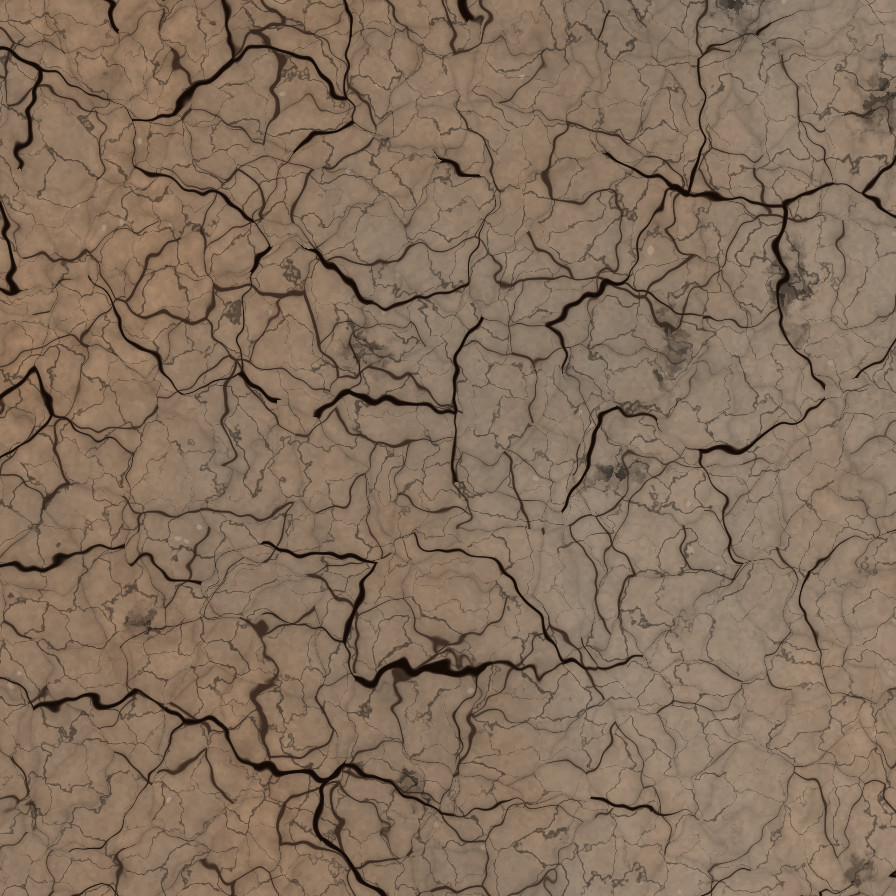
This texture is drawn by a Shadertoy shader. Its source:

```glsl
vec2 hash2(vec2 p) {
    vec3 q = fract(p.xyx * vec3(0.1031, 0.1030, 0.0973));
    q += dot(q, q.yzx + 33.33);
    return fract((q.xx + q.yz) * q.zy);
}

// Layered, rotated sines
vec2 wobble(vec2 p) {
    vec2 sum = vec2(0.0);
    float gain = 1.0;
    for (int i = 0; i < 6; i++) {
        p = mat2(0.8, 0.6, -0.6, 0.8) * p * 1.7 + 1.9;
        sum += gain * sin(p.yx + 1.2 * sin(p * 0.73 + 2.0));
        gain *= 0.7;
    }
    return sum;
}

// Cellular noise: x = distance to nearest point, y = random value of its cell
vec2 cellular(vec2 p) {
    vec2 cell = floor(p), best = vec2(9.0, 0.0);
    for (int y = -1; y <= 1; y++)
    for (int x = -1; x <= 1; x++) {
        vec2 id = cell + vec2(x, y), rnd = hash2(id);
        float d = length(id + rnd - p);
        if (d < best.x) best = vec2(d, fract(rnd.x * 7.0 + rnd.y * 13.0));
    }
    return best;
}

// Signed distance to the cell borders; each border opens by its own random width
float cracks(vec2 p, float scale, float width, float openness) {
    p *= scale;
    vec2 cell = floor(p), home = cell, toHome = vec2(9.0);
    for (int y = -1; y <= 1; y++)
    for (int x = -1; x <= 1; x++) {
        vec2 id = cell + vec2(x, y), to = id + hash2(id) - p;
        if (dot(to, to) < dot(toHome, toHome)) { toHome = to; home = id; }
    }
    float nearest = 1.0;
    for (int y = -2; y <= 2; y++)
    for (int x = -2; x <= 2; x++) {
        if (x == 0 && y == 0) continue;
        vec2 id = home + vec2(x, y), to = id + hash2(id) - p;
        float border = dot(0.5 * (toHome + to), normalize(to - toHome));
        float opening = 1.5 * hash2(home + id + 0.5).x - 0.5 + openness;
        nearest = min(nearest, border / scale - width * min(opening, 1.3));
    }
    return nearest;
}

void mainImage(out vec4 fragColor, in vec2 fragCoord) {
    vec2 p = fragCoord / iResolution.y;
    float soft = 0.8 / iResolution.y;
    vec2 broad = wobble(p * 3.0 + 4.0);
    vec2 fine = wobble(p * 45.0);
    vec2 bent = p + 0.011 * wobble(p * 9.0);
    float smoothSide = smoothstep(0.5, 0.95, p.x + 0.06 * broad.x);

    // Dry soil: warm to grey tint, mottling, lumps and grain
    vec3 soil = mix(vec3(0.565, 0.472, 0.388), vec3(0.59, 0.512, 0.437), smoothSide);
    vec2 lump = cellular(bent * 38.0);
    vec2 grain = cellular(p * 190.0);
    float roughness = smoothstep(-0.3, 1.6, broad.y) * (1.0 - 0.5 * smoothSide);
    float tone = 1.0 + 0.012 * broad.x + 0.015 * fine.x + 0.07 * (grain.y - 0.5);
    tone += roughness * (0.12 * (0.45 - lump.x) + 0.025 * fine.y);
    soil *= tone;
    soil += vec3(0.012, 0.0, -0.008) * broad.y;

    // Crumbled dark patches
    float crumble = 0.0;
    for (int i = 0; i < 9; i++) {
        vec2 rnd = hash2(vec2(i, 17.0)), size = 0.012 + 0.028 * hash2(vec2(i, 41.0));
        size.y *= 1.5;
        float r = length((p - rnd + 0.008 * fine) / size);
        crumble = max(crumble, 1.0 - smoothstep(0.4, 1.3, r));
    }
    vec2 crumb = cellular(p * 110.0 + fine * 0.3);
    soil *= 1.0 - crumble * (0.12 + 0.5 * crumb.y * crumb.y);

    // Sparse pale pebbles
    vec2 pebble = cellular(p * 60.0 + 0.1 * fine);
    float pale = step(0.988, pebble.y) * (1.0 - smoothstep(0.12, 0.25, pebble.x));
    soil = mix(soil, vec3(0.68, 0.61, 0.53), 0.7 * pale);

    // Three generations of cracks, wide to hairline
    float taper = 0.17 * wobble(p * 7.0 + 8.0).y - 0.4 * smoothSide;
    float wide = cracks(bent, 7.5, 0.0037, taper + 0.06);
    float medium = cracks(bent + 3.7, 14.0, 0.0019, taper + 0.02);
    float hairline = cracks(bent + 0.003 * fine + 9.1, 26.0, 0.0010, 0.5 * taper + 0.12);

    float rim = exp(-max(min(wide, medium), 0.0) / 0.0035);
    soil *= 1.0 - 0.16 * rim;
    soil *= 1.0 - 0.42 * (1.0 - smoothstep(-soft, 1.5 * soft, hairline));
    soil = mix(soil, vec3(0.20, 0.135, 0.10), 0.85 * (1.0 - smoothstep(-soft, soft, medium)));
    float depth = smoothstep(0.0, 0.0022, -wide);
    vec3 gap = mix(vec3(0.19, 0.13, 0.095), vec3(0.075, 0.04, 0.025), depth);
    soil = mix(soil, gap, 1.0 - smoothstep(-soft, soft, wide));

    fragColor = vec4(clamp(soil, 0.0, 1.0), 1.0);
}
```
